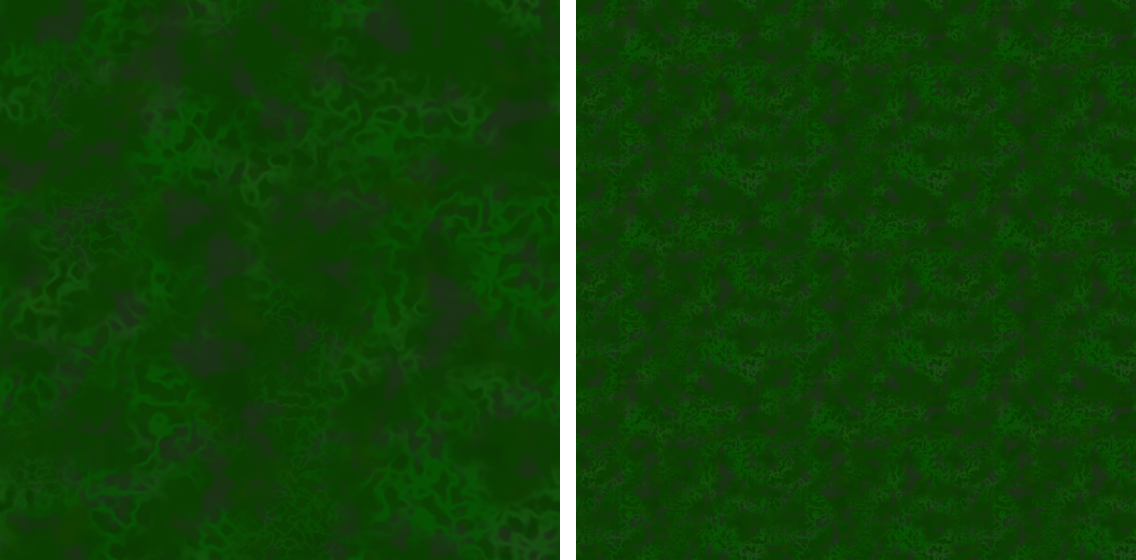
Left, the tile; right, the same tile 3 across and 3 down.
A Shadertoy shader for this texture:

```glsl
#define PATCH_REPEAT 6.0
#define GREY_REPEAT 12.0
#define OLIVE_REPEAT 10.0
#define BROAD_REPEAT 25.0
#define FINE_REPEAT 40.0
#define WARP_AMOUNT 0.010
#define VEIN_STRENGTH 0.72
#define GREY_STRENGTH 0.85
#define OLIVE_STRENGTH 0.35

const vec3 BASE_GREEN = vec3(0.040, 0.242, 0.004);
const vec3 DEEP_GREEN = vec3(0.038, 0.222, 0.004);
const vec3 GREY_SHADE = vec3(0.115, 0.190, 0.095);
const vec3 OLIVE      = vec3(0.120, 0.250, 0.000);
const vec3 VIVID_VEIN = vec3(0.020, 0.350, 0.010);
const vec3 PALE_VEIN  = vec3(0.085, 0.345, 0.060);

float hash(vec2 cell, float seed) {
    return fract(sin(dot(cell, vec2(127.1, 311.7)) + seed * 74.7) * 43758.5453);
}

// Dot product of the cell's random unit gradient with the offset
float slope(vec2 cell, vec2 offset, float period, float seed) {
    float angle = 6.28318 * hash(mod(cell, period), seed);
    return dot(vec2(cos(angle), sin(angle)), offset);
}

// Gradient noise that wraps after a whole number of cells
float noise(vec2 uv, float period, float seed) {
    vec2 p = uv * period;
    vec2 i = floor(p);
    vec2 f = p - i;
    vec2 w = f * f * f * (f * (f * 6.0 - 15.0) + 10.0);
    vec2 e = vec2(1.0, 0.0);
    float bottom = mix(slope(i, f, period, seed),
                       slope(i + e.xy, f - e.xy, period, seed), w.x);
    float top = mix(slope(i + e.yx, f - e.yx, period, seed),
                    slope(i + e.xx, f - e.xx, period, seed), w.x);
    return mix(bottom, top, w.y);
}

float fbm(vec2 uv, float period, float seed) {
    float sum = 0.0;
    float amplitude = 1.0;
    for (int octave = 0; octave < 4; octave++) {
        sum += amplitude * noise(uv, period, seed + float(octave));
        amplitude *= 0.5;
        period *= 2.0;
    }
    return sum;
}

// Soft line along the zero crossings of a noise field
float vein(vec2 uv, float period, float width, float seed) {
    float field = noise(uv, period, seed) + 0.5 * noise(uv, period * 2.0, seed + 1.0);
    return 1.0 - smoothstep(0.0, width, abs(field));
}

void mainImage(out vec4 fragColor, in vec2 fragCoord) {
    vec2 uv = fragCoord / iResolution.xy;
    vec2 warped = uv + WARP_AMOUNT * vec2(fbm(uv, 14.0, 3.0), fbm(uv, 14.0, 11.0));

    // Ground with deep, grey and olive patches
    float depth = smoothstep(0.0, 0.5, fbm(uv, 6.0, 19.0));
    float grey = smoothstep(-0.06, 0.46, fbm(warped, GREY_REPEAT, 27.0));
    float olive = smoothstep(0.15, 0.65, fbm(uv, OLIVE_REPEAT, 35.0));
    vec3 color = mix(BASE_GREEN, DEEP_GREEN, depth);
    color = mix(color, OLIVE, OLIVE_STRENGTH * olive);
    color = mix(color, GREY_SHADE, GREY_STRENGTH * grey);

    // Mossy veins: broad and hazy in most regions, thin and crisp in a few
    float growth = smoothstep(-0.25, 0.30, fbm(warped, PATCH_REPEAT, 43.0));
    float thin = smoothstep(0.05, 0.35, noise(uv, 3.0, 51.0));
    float broadVein = vein(warped, BROAD_REPEAT, 0.38, 59.0);
    float fineVein = vein(warped, FINE_REPEAT, 0.24, 67.0);
    float web = mix(broadVein, 0.6 * fineVein, thin);
    float pale = smoothstep(-0.15, 0.35, fbm(uv, 4.0, 75.0));
    vec3 veinColor = mix(VIVID_VEIN, PALE_VEIN, pale);
    color = mix(color, veinColor, growth * (0.03 + VEIN_STRENGTH * web));

    fragColor = vec4(color, 1.0);
}
```
